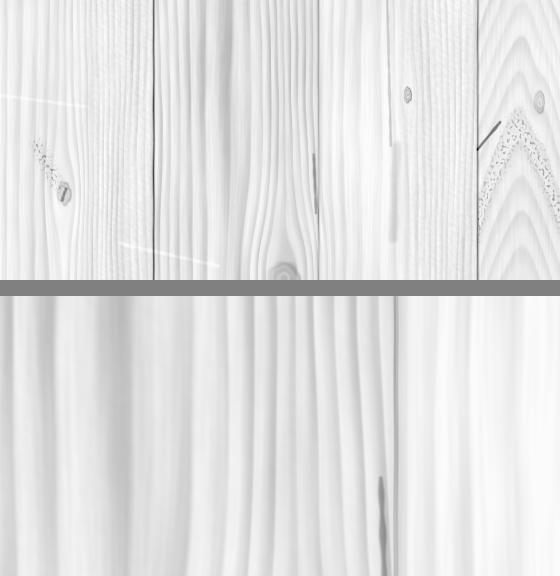
Top, the full canvas; bottom, a detail of the centre.
Reproduce this texture procedurally as a Shadertoy shader.

```glsl
#define BASE_TONE 0.958
#define RING_DEPTH 0.125
#define BAND_DEPTH 0.05
#define FIBRE_DEPTH 0.035
#define HATCH_DEPTH 0.035
#define SPECKLE_DEPTH 0.26
#define SEAM_HALF_WIDTH 0.0028
#define PLANK_WIDTH 0.58
#define TAU 6.2831853

// Boards: seam positions and depths, then per-board grain settings
const vec3 SEAMS = vec3(0.549, 1.138, 1.706);
const vec3 SEAM_DEPTH = vec3(0.52, 0.16, 0.38);
const vec4 RING_DENSITY = vec4(35.0, 27.0, 30.0, 24.0);
const vec4 WIDE_RING_AT = vec4(0.15, 0.42, 0.30, 0.40);
const vec4 RING_STRENGTH = vec4(0.75, 1.15, 0.65, 0.6);
const vec4 BOARD_SHADE = vec4(0.0, -0.012, 0.012, 0.0);

// Knots: centre, radii
const vec4 KNOTS[4] = vec4[4](
    vec4(0.229, 0.310, 0.024, 0.042), vec4(1.456, 0.661, 0.014, 0.029),
    vec4(1.927, 0.635, 0.019, 0.042), vec4(1.013, 0.008, 0.055, 0.055));
const vec4 KNOT_DEPTH = vec4(0.20, 0.34, 0.20, 0.17);

// Cracks, stains and pale scratches: end points, then width, softness, depth
const vec4 MARKS[8] = vec4[8](
    vec4(1.706, 0.466, 1.786, 0.563), vec4(1.120, 0.450, 1.128, 0.240),
    vec4(1.383, 1.000, 1.396, 0.480), vec4(1.418, 0.480, 1.405, 0.150),
    vec4(0.800, 1.000, 0.845, 0.000), vec4(0.000, 0.660, 0.300, 0.620),
    vec4(0.430, 0.130, 0.780, 0.050), vec4(0.222, 0.285, 0.236, 0.325));
const vec3 MARK_STYLE[8] = vec3[8](
    vec3(0.001, 0.003, 0.45), vec3(0.001, 0.003, 0.22),
    vec3(0.001, 0.003, 0.16), vec3(0.004, 0.020, 0.09),
    vec3(0.012, 0.035, 0.06), vec3(0.001, 0.005, -0.04),
    vec3(0.001, 0.005, -0.05), vec3(0.001, 0.004, 0.32));

vec2 gradientAt(vec2 cell) {
    vec3 h = fract(cell.xyx * vec3(0.1031, 0.1030, 0.0973));
    h += dot(h, h.yzx + 33.33);
    float angle = TAU * fract((h.x + h.y) * h.z);
    return vec2(cos(angle), sin(angle));
}

float gradientNoise(vec2 p) {
    vec2 i = floor(p), f = p - i;
    vec2 w = f * f * f * (f * (f * 6.0 - 15.0) + 10.0);
    vec2 e = vec2(1.0, 0.0);
    float low = mix(dot(gradientAt(i), f), dot(gradientAt(i + e), f - e), w.x);
    float high = mix(dot(gradientAt(i + e.yx), f - e.yx), dot(gradientAt(i + 1.0), f - 1.0), w.x);
    return mix(low, high, w.y);
}

float segmentDistance(vec2 p, vec2 a, vec2 b) {
    vec2 pa = p - a, ba = b - a;
    return length(pa - ba * clamp(dot(pa, ba) / dot(ba, ba), 0.0, 1.0));
}

float bell(float x) { return exp(-x * x); }

// Spread the grain around every knot, then let it wander
float bentGrain(vec2 p, float seed) {
    float x = p.x;
    for (int i = 0; i < 4; i++) {
        vec2 d = p - KNOTS[i].xy;
        x -= d.x * bell(length(d / (KNOTS[i].zw * vec2(2.2, 4.0))));
    }
    x += 0.022 * gradientNoise(vec2(p.x * 6.0 + seed, p.y * 1.3));
    return x + 0.004 * gradientNoise(vec2(p.x * 18.0, p.y * 5.0 + seed));
}

void mainImage(out vec4 fragColor, in vec2 fragCoord) {
    vec2 p = fragCoord / iResolution.y;
    p.x = fragCoord.x / iResolution.x * 2.0;
    float pixel = 1.0 / iResolution.y;

    int board = int(dot(step(SEAMS, vec3(p.x)), vec3(1.0)));
    float left = board == 0 ? 0.0 : SEAMS[board - 1];
    float seed = float(board) * 17.3;
    float grainX = bentGrain(p, seed);
    float u = grainX - left;

    // Growth rings: straight with a wide middle, arched on the last board
    float arch = 3.0 * length(vec2(grainX - 1.86, 0.039)) + p.y;
    float phase = RING_DENSITY[board] * u
        - 1.5 * sin(TAU * (u / PLANK_WIDTH - WIDE_RING_AT[board]));
    if (board == 3) phase = 8.0 * arch;
    float f = fract(phase);
    float lateWood = smoothstep(0.2, 0.85, f) * (1.0 - smoothstep(0.84, 1.0, f));
    float fade = 0.75 + 0.8 * gradientNoise(vec2(phase * 0.6 + seed, p.y * 2.0));
    float tone = BASE_TONE + BOARD_SHADE[board];
    tone -= RING_DEPTH * RING_STRENGTH[board] * lateWood * fade;
    tone += BAND_DEPTH * (gradientNoise(vec2(phase * 0.35 + seed, p.y * 0.8)) - 0.3);
    tone += 0.035 * gradientNoise(p * vec2(3.0, 2.0) + seed);

    // Fine fibres and slanted saw marks
    tone += FIBRE_DEPTH * gradientNoise(vec2(grainX * 130.0, p.y * 7.0 + seed));
    float sawn = board % 2 == 0 ? smoothstep(0.2, 0.4, u) : 0.25;
    tone += HATCH_DEPTH * sawn * gradientNoise(vec2(p.x * 65.0, p.y * 75.0 + p.x * 45.0));

    // Speckled resin along the arch and above the first knot
    float resin = bell(segmentDistance(p, vec2(0.135, 0.48), vec2(0.205, 0.34)) / 0.022);
    if (board == 3) resin = bell((arch - 0.66) / 0.065);
    float speckle = smoothstep(0.0, 0.45, gradientNoise(p * vec2(110.0, 85.0)));
    tone -= resin * (0.03 + SPECKLE_DEPTH * speckle);

    // Knots: dark rim, faint inner rings, shaded heart
    for (int i = 0; i < 4; i++) {
        vec2 d = (p - KNOTS[i].xy) / KNOTS[i].zw;
        float r = length(d) + 0.25 * gradientNoise(d * 1.5 + float(i) * 9.0);
        float inside = 1.0 - smoothstep(0.7, 1.0, r);
        float rim = bell((r - 0.9) / 0.16);
        tone -= KNOT_DEPTH[i] * (rim * (0.7 + 0.3 * d.x) + inside * (0.4 + 0.2 * sin(r * 14.0)));
    }

    // Cracks, stains and scratches
    for (int i = 0; i < 8; i++) {
        vec3 style = MARK_STYLE[i];
        float d = segmentDistance(p, MARKS[i].xy, MARKS[i].zw);
        d += 0.004 * gradientNoise(p * 25.0);
        tone -= style.z * (1.0 - smoothstep(style.x, style.x + style.y + pixel, d));
    }

    // Seams with a soft shadow and a pale bevel on the right
    for (int i = 0; i < 3; i++) {
        float d = p.x - SEAMS[i] - 0.0015 * gradientNoise(vec2(p.y * 9.0, float(i)));
        float gap = 1.0 - smoothstep(SEAM_HALF_WIDTH - pixel, SEAM_HALF_WIDTH + pixel, abs(d));
        float wear = 1.0 + 0.4 * gradientNoise(vec2(p.y * 7.0, seed));
        tone += 0.035 * bell((d - 0.010) / 0.004) - 0.04 * bell(d / 0.012);
        tone -= SEAM_DEPTH[i] * gap * wear;
    }
    fragColor = vec4(vec3(clamp(tone, 0.0, 0.985)), 1.0);
}
```
